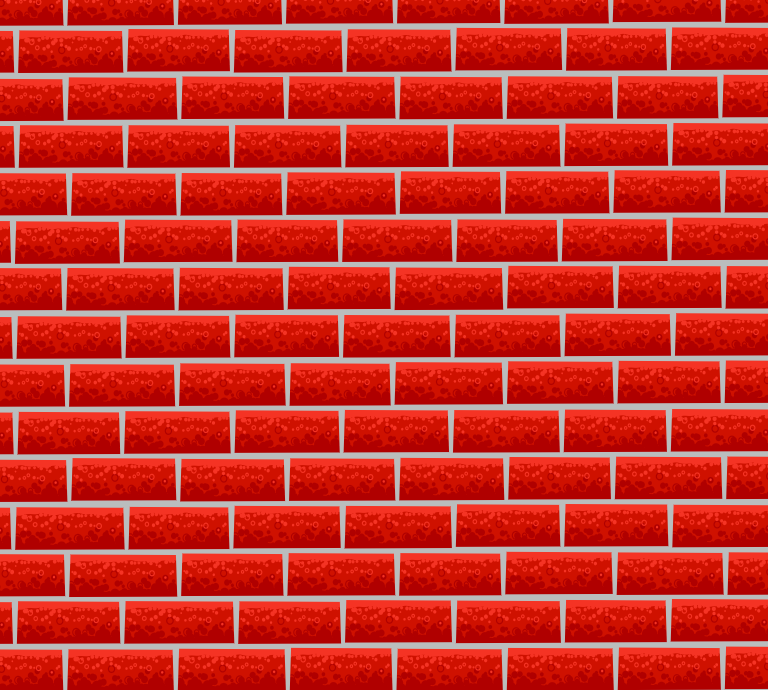
Give the GLSL for this texture, as a WebGL 1 fragment shader.

```glsl
precision highp float;
// Glossy red brick wall in running bond with uneven grey joints.
// Hash-jittered joints bound each brick; every brick carries one shared motif
// of a bright dripping top, dark lumpy base and scattered spots and rings.

uniform vec2 u_resolution;

const vec2 REPEATS = vec2(7.03, 14.48);    // bricks across, courses down
const vec2 CELL = vec2(2.56, 1.12);        // brick pitch in brick heights
const float BRICK_WIDTH = 2.46;            // motif width in brick heights
const float JOINT_GAP = 0.036;             // upright joint, in cells
const float JOINT_JITTER = 0.055;
const float COURSE_MARGIN = 0.053;         // bed joint above a brick, in cells
const float COURSE_JITTER = 0.030;
const float COURSE_RISE = 0.06;            // courses climb to the right
const vec2 COURSE_START = vec2(0.385, 0.86); // left offset of even, odd courses
const float TOP_START = 0.42;
const float SIDE_TAPER = 0.030;
const float TOP_SLOPE = 0.022;
const float RING_WIDTH = 0.013;
const int SPOTS = 24;

const vec3 GROUT = vec3(0.73, 0.74, 0.74);
const vec3 RED = vec3(0.81, 0.065, 0.0);
const vec3 DARK_RED = vec3(0.69, 0.0, 0.0);
const vec3 BRIGHT_RED = vec3(0.96, 0.20, 0.14);

float hash(vec2 p) {
  return fract(sin(dot(p, vec2(127.1, 311.7))) * 43758.5);
}

// Position of the joint left of a brick, in cells.
float jointAt(float column, float course) {
  return column + JOINT_JITTER * (hash(vec2(column, course)) - 0.5);
}

// Distance to a row of random discs; span = y range, radii = size range.
float scatter(vec2 q, vec2 span, vec2 radii, float ringShare, float seed) {
  float nearest = 1.0;
  for (int i = 0; i < SPOTS; i++) {
    float n = float(i);
    float x = (n + hash(vec2(n, seed))) / float(SPOTS) * BRICK_WIDTH;
    float y = mix(span.x, span.y, pow(hash(vec2(n, seed + 1.0)), 1.5));
    float r = mix(radii.x, radii.y, hash(vec2(n, seed + 2.0)));
    float d = length((q - vec2(x, y)) * vec2(1.0, 0.9)) - r;
    if (hash(vec2(n, seed + 3.0)) < ringShare) d = abs(d) - RING_WIDTH;
    nearest = min(nearest, d);
  }
  return nearest;
}

float cover(float d, float pixel) {
  return clamp(0.5 - d / pixel, 0.0, 1.0);
}

// Surface of one brick; q runs right and down in brick heights.
vec3 brickColor(vec2 q, float pixel) {
  float wave = 0.018 * sin(q.x * 7.0 + 1.0) + 0.012 * sin(q.x * 17.0);

  // Dark base, its lumps, and pits above it
  float base = 0.86 + wave - q.y;
  base = min(base, scatter(q, vec2(0.98, 0.79), vec2(0.06, 0.13), 0.0, 11.0));
  float pits = scatter(q, vec2(0.78, 0.42), vec2(0.03, 0.085), 0.3, 23.0);
  vec3 color = mix(RED, DARK_RED, cover(min(base, pits), pixel));

  // Bright top, its ragged fringe, and flecks below it
  float top = q.y - 0.17 - wave;
  top = min(top, scatter(q, vec2(0.15, 0.24), vec2(0.025, 0.06), 0.0, 37.0));
  float flecks = scatter(q, vec2(0.25, 0.56), vec2(0.018, 0.055), 0.3, 53.0);
  return mix(color, BRIGHT_RED, cover(min(top, flecks), pixel));
}

void main() {
  vec2 uv = gl_FragCoord.xy / u_resolution;
  float pixel = REPEATS.y * CELL.y / u_resolution.y;

  // Course and brick holding this point
  vec2 grid = vec2(uv.x, 1.0 - uv.y) * REPEATS;
  grid.y += TOP_START + COURSE_RISE * uv.x;
  float course = floor(grid.y);
  grid.x += mix(COURSE_START.x, COURSE_START.y, mod(course, 2.0));
  float column = floor(grid.x);
  if (grid.x < jointAt(column, course)) column -= 1.0;
  else if (grid.x > jointAt(column + 1.0, course)) column += 1.0;

  // Brick coordinates, stretched to the space between the joints
  float left = jointAt(column, course) + 0.5 * JOINT_GAP;
  float width = jointAt(column + 1.0, course) - 0.5 * JOINT_GAP - left;
  float lift = COURSE_JITTER * (hash(vec2(column, course + 71.0)) - 0.5);
  vec2 q = vec2((grid.x - left) / width * BRICK_WIDTH,
                (grid.y - course - COURSE_MARGIN - lift) * CELL.y);

  // Tapered outline
  float inset = SIDE_TAPER * (1.0 - q.y);
  float sides = max(inset - q.x, q.x - BRICK_WIDTH + inset);
  float ends = max(TOP_SLOPE * q.x / BRICK_WIDTH - q.y, q.y - 1.0);
  float outline = max(sides, ends);

  vec3 color = mix(GROUT, brickColor(q, pixel), cover(outline, pixel));
  gl_FragColor = vec4(color, 1.0);
}
```
